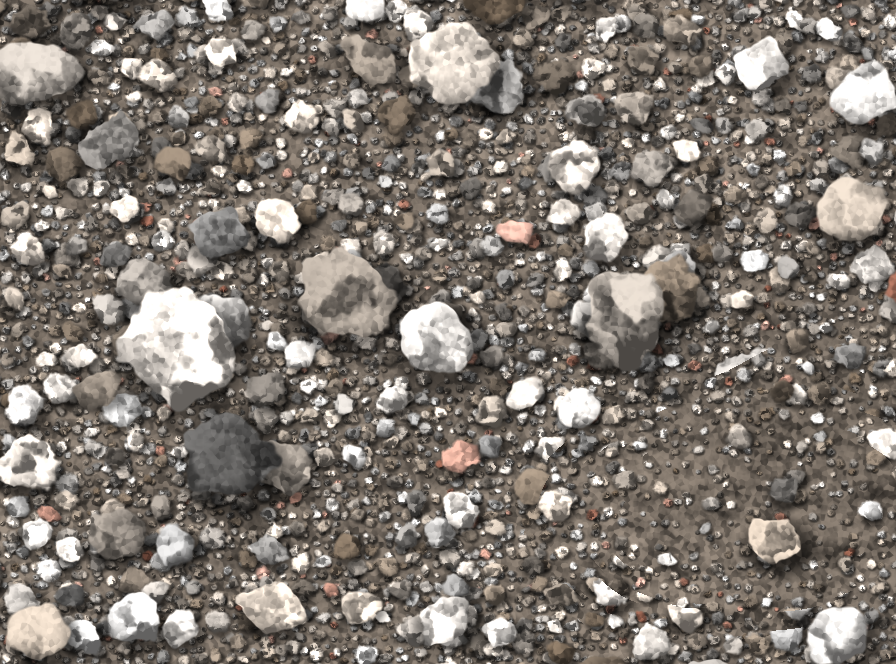
Write a Shadertoy shader that draws this texture.

```glsl
// Weathered gravel: angular grey and pale stones of many sizes lying on dark earth.

const int   LAYERS       = 6;       // stone sizes, drawn from fine to coarse
const float COARSEST     = 0.20;    // cell width of the largest stones, in canvas heights
const float SIZE_RATIO   = 0.60;    // each finer layer shrinks by this
const int   SIDES        = 7;       // chipped sides per stone
const float ROUGH_EDGE   = 0.13;
const float CHIP_DEPTH   = 0.60;
const float SHADOW       = 0.50;
const float EDGE_BLUR    = 0.003;
const float EXPOSURE     = 1.07;
const float DARK_STONE   = 0.35;
const float MID_STONE    = 0.74;
const float PALE_STONE   = 0.90;
const vec3  EARTH        = vec3(0.46, 0.42, 0.38);
const vec3  WARMTH       = vec3(0.032, 0.0, -0.034);
const vec3  RUST         = vec3(0.09, -0.03, -0.03);
const vec3  LIGHT        = vec3(-0.35, 0.65, 0.70);
const vec2  SHADOW_SHIFT = vec2(0.13, -0.26);
const vec2  BARE_CENTRE  = vec2(1.13, 0.22);  // patch with few stones
const mat2  TURN         = mat2(0.8, 0.6, -0.6, 0.8);

vec3 hash3(vec3 p) {
    p = fract(p * vec3(0.1031, 0.1030, 0.0973));
    p += dot(p, p.yxz + 33.33);
    return fract((p.xxy + p.yxx) * p.zyx);
}

// Layered sines, roughly -1..1 on each axis
vec2 wobble(vec2 p) {
    vec2 sum = vec2(0.0);
    float amp = 0.5;
    for (int i = 0; i < 4; i++) {
        p = TURN * p * 1.9 + 1.7;
        sum += amp * sin(p.yx + 1.3 * sin(p));
        amp *= 0.55;
    }
    return sum;
}

// Soft cellular noise: every cell is a chip with its own slope
vec2 chipSlope(vec2 p) {
    vec2 cell = floor(p), slope = vec2(0.0);
    float total = 0.0001;
    for (int j = -1; j <= 1; j++)
    for (int i = -1; i <= 1; i++) {
        vec2 id = cell + vec2(i, j);
        vec3 h = hash3(vec3(id, 91.0));
        vec2 d = id + h.xy - p;
        float w = exp(-11.0 * dot(d, d));
        slope += w * (hash3(vec3(id, 57.0)).xy * 2.0 - 1.0);
        total += w;
    }
    return slope / total;
}

// Rounded polygon with uneven sides: 0 at the centre, 1 on the rim
float stoneRim(vec2 q, vec2 id, float salt) {
    float sum = 0.0;
    for (int i = 0; i < SIDES; i++) {
        vec3 h = hash3(vec3(id, salt + float(i) + 3.0));
        float a = 6.2832 * (float(i) + 0.7 * h.x) / float(SIDES);
        float side = max(dot(q, vec2(cos(a), sin(a))) / mix(0.72, 1.02, h.y), 0.0);
        sum += pow(side, 9.0);
    }
    return pow(sum, 1.0 / 9.0);
}

vec3 stoneColour(vec3 h, float coarse) {
    float pale = step(1.0 - mix(0.10, 0.42, coarse), h.x);
    float tone = mix(mix(DARK_STONE, MID_STONE, h.y), PALE_STONE, pale);
    vec3 tint = WARMTH * mix(0.1, 1.9, h.z) + RUST * step(0.96, h.z) * (1.0 - pale);
    return tone + tint;
}

float lit(vec2 slope) {
    vec3 normal = normalize(vec3(slope, 0.75));
    return 0.40 + 0.85 * max(dot(normal, normalize(LIGHT)), 0.0);
}

// Lays one size of stone over the colour beneath
vec3 layStones(vec3 col, vec2 p, float size, float coarse, float cover, vec2 grit) {
    float salt = floor(coarse * 50.0) * 3.0 + 11.0;
    vec2 rough = wobble(p * 4.0 / size);
    vec2 chips = chipSlope(p * 4.5 / size + 0.5 * rough) * CHIP_DEPTH + grit;
    vec2 cell = floor(p / size);
    float blur = max(EDGE_BLUR, 1.5 / iResolution.y);
    for (int j = 1; j >= -1; j--)
    for (int i = -1; i <= 1; i++) {
        vec2 id = cell + vec2(i, j);
        vec3 place = hash3(vec3(id, salt)), look = hash3(vec3(id, salt + 1.0));
        vec3 form = hash3(vec3(id, salt + 2.0));
        if (form.x > cover) continue;
        float radius = size * mix(0.25, 0.47, place.z);
        vec2 o = (p - size * (id + 0.2 + 0.6 * place.xy)) / radius;
        if (dot(o, o) > 2.9) continue;
        float squash = mix(0.68, 1.0, form.y), a = (form.z - 0.5) * 1.6;
        vec2 q = mat2(cos(a), -sin(a), sin(a), cos(a)) * (o + ROUGH_EDGE * rough);
        q.y /= squash;
        float rim = stoneRim(q, id, salt);
        vec2 s = vec2(o.x, o.y / squash) - SHADOW_SHIFT;
        col *= 1.0 - SHADOW * (1.0 - smoothstep(0.70, 1.35, length(s)));
        vec3 stone = stoneColour(look, coarse) * lit(o * pow(rim, 1.5) * 0.8 + chips);
        float soft = blur / radius;
        col = mix(col, stone, 1.0 - smoothstep(1.0 - soft, 1.0 + soft, rim));
    }
    return col;
}

void mainImage(out vec4 fragColor, in vec2 fragCoord) {
    vec2 p = fragCoord / iResolution.y;

    // Earth with fine crumbs
    vec2 grit = 0.22 * chipSlope(p * 130.0) + 0.12 * wobble(p * 60.0);
    vec2 drift = wobble(p * 2.2);
    vec3 col = EARTH * (1.0 + 0.12 * drift.x) * lit(grit * 1.6 + 0.25 * wobble(p * vec2(14.0, 26.0)));

    // Stones thin out over the bare patch
    vec2 away = (p - BARE_CENTRE) * vec2(1.0, 1.5) + 0.08 * drift;
    float density = mix(0.35, 1.0, smoothstep(0.12, 0.42, length(away)));
    for (int k = LAYERS - 1; k >= 0; k--) {
        float coarse = 1.0 - float(k) / float(LAYERS - 1);
        float size = COARSEST * pow(SIZE_RATIO, float(k));
        float cover = mix(0.85, 0.28, coarse) * density;
        col = layStones(col, p, size, coarse, cover, grit);
    }
    fragColor = vec4(clamp(col * EXPOSURE, 0.0, 1.0), 1.0);
}
```
